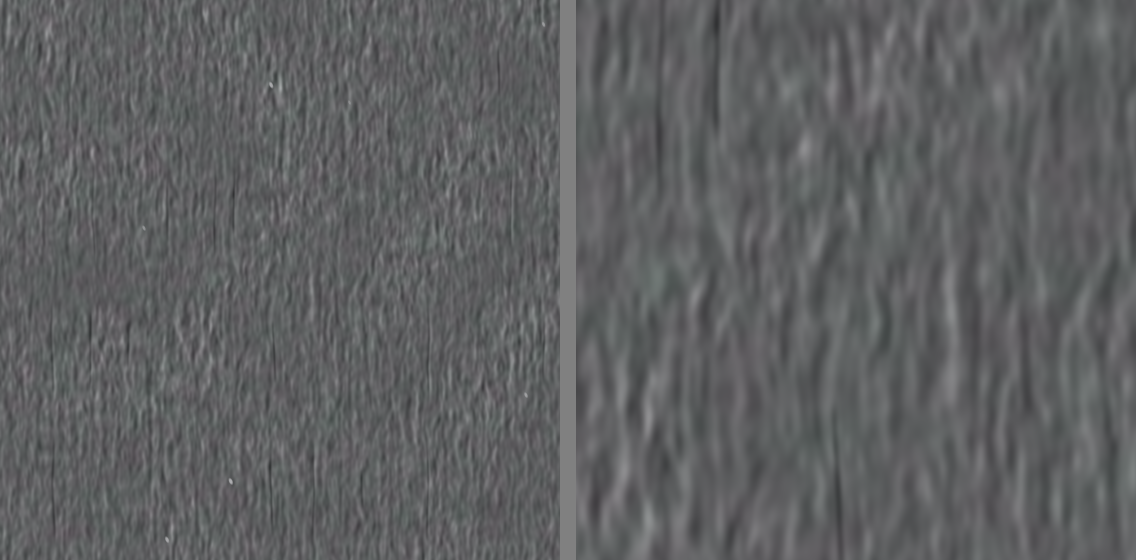
Left: the whole. Right: its middle third, enlarged.
This texture is drawn by a three.js fragment shader. Its source:

```glsl
varying vec2 vUv;

const vec3 BASE_COLOR = vec3(0.371, 0.376, 0.381);
const vec3 TINT_SHIFT = vec3(0.016, -0.012, 0.004);
const vec3 SPECK_COLOR = vec3(0.76, 0.76, 0.77);

const vec2 GRAIN_SCALE = vec2(76.0, 27.0);
const vec2 FINE_SCALE = vec2(128.0, 58.0);
const vec2 FIBRE_SCALE = vec2(92.0, 8.0);
const vec2 PATCH_SCALE = vec2(7.0, 5.0);
const vec2 WOBBLE_SCALE = vec2(22.0, 11.0);
const float WOBBLE = 0.006;

const vec2 LIGHT_STEP = vec2(0.0022, -0.0010);
const float HEIGHT_CONTRAST = 0.10;
const float RELIEF_CONTRAST = 0.125;
const float HIGHLIGHT_BOOST = 2.2;
const float PATCH_CONTRAST = 0.035;

const vec2 GROOVE_CELLS = vec2(15.0, 4.0);
const float GROOVE_CHANCE = 0.22;
const float GROOVE_WIDTH = 0.0022;
const float GROOVE_DEPTH = 0.075;

const float SPECK_CELLS = 9.0;
const float SPECK_CHANCE = 0.09;
const float SPECK_RADIUS = 0.0075;

vec2 hash2(vec2 cell) {
  vec3 q = fract(cell.xyx * vec3(0.1031, 0.1030, 0.0973));
  q += dot(q, q.yzx + 33.33);
  return fract((q.xx + q.yz) * q.zy);
}

float cornerSlope(vec2 cell, vec2 corner, vec2 f) {
  return dot(hash2(cell + corner) * 2.0 - 1.0, f - corner);
}

float gradientNoise(vec2 p) {
  vec2 cell = floor(p);
  vec2 f = fract(p);
  vec2 u = f * f * f * (f * (f * 6.0 - 15.0) + 10.0);
  float low = mix(cornerSlope(cell, vec2(0.0), f),
                  cornerSlope(cell, vec2(1.0, 0.0), f), u.x);
  float high = mix(cornerSlope(cell, vec2(0.0, 1.0), f),
                   cornerSlope(cell, vec2(1.0), f), u.x);
  return mix(low, high, u.y);
}

// Upright grains, finer crumbs and long fibres
float surfaceHeight(vec2 p) {
  return gradientNoise(p * GRAIN_SCALE + 11.0)
       + 0.6 * gradientNoise(p * FINE_SCALE + 47.0)
       + 0.5 * gradientNoise(p * FIBRE_SCALE + 83.0);
}

// Sparse thin vertical scratches, dark with a pale right lip
float grooves(vec2 p) {
  vec2 cell = floor(p * GROOVE_CELLS);
  vec2 size = hash2(cell + 131.0);
  float present = step(hash2(cell + 171.0).x, GROOVE_CHANCE);
  vec2 local = fract(p * GROOVE_CELLS) - vec2(mix(0.2, 0.8, size.x), 0.5);
  float across = local.x / (GROOVE_CELLS.x * GROOVE_WIDTH);
  float halfLength = mix(0.15, 0.45, size.y);
  float along = 1.0 - smoothstep(halfLength * 0.5, halfLength, abs(local.y));
  float lip = across - 1.7;
  return present * along * (0.5 * exp(-lip * lip) - exp(-across * across));
}

// Rare pale chips of varied size and strength
float specks(vec2 p) {
  vec2 cell = floor(p * SPECK_CELLS);
  vec2 traits = hash2(cell + 211.0);
  float present = step(traits.x, SPECK_CHANCE);
  vec2 center = mix(vec2(0.2), vec2(0.8), hash2(cell + 251.0));
  vec2 d = (fract(p * SPECK_CELLS) - center) / SPECK_CELLS;
  d.x += 0.3 * d.y;
  float radius = SPECK_RADIUS * mix(0.6, 1.0, traits.y);
  float reach = length(d * vec2(1.5, 0.9)) / radius;
  return present * mix(0.3, 0.9, traits.y) * (1.0 - smoothstep(0.3, 1.0, reach));
}

void main() {
  vec2 p = vUv;
  p.x += WOBBLE * gradientNoise(vUv * WOBBLE_SCALE + 5.0);

  // Relief lit from the upper left
  float height = surfaceHeight(p);
  float relief = surfaceHeight(p + LIGHT_STEP) - surfaceHeight(p - LIGHT_STEP);
  float patches = gradientNoise(vUv * PATCH_SCALE + 19.0);
  float grain = HEIGHT_CONTRAST * height + RELIEF_CONTRAST * relief;
  grain *= 1.0 + 0.8 * patches;
  grain += HIGHLIGHT_BOOST * grain * abs(grain) * step(0.0, grain);

  // Colour with broad faint tints
  float tint = gradientNoise(vUv * 13.0 + 29.0) + gradientNoise(vUv * 31.0 + 61.0);
  vec3 color = BASE_COLOR + grain + PATCH_CONTRAST * patches;
  color += TINT_SHIFT * tint + GROOVE_DEPTH * grooves(p);
  color = mix(color, SPECK_COLOR, specks(vUv));
  gl_FragColor = vec4(color, 1.0);
}
```
